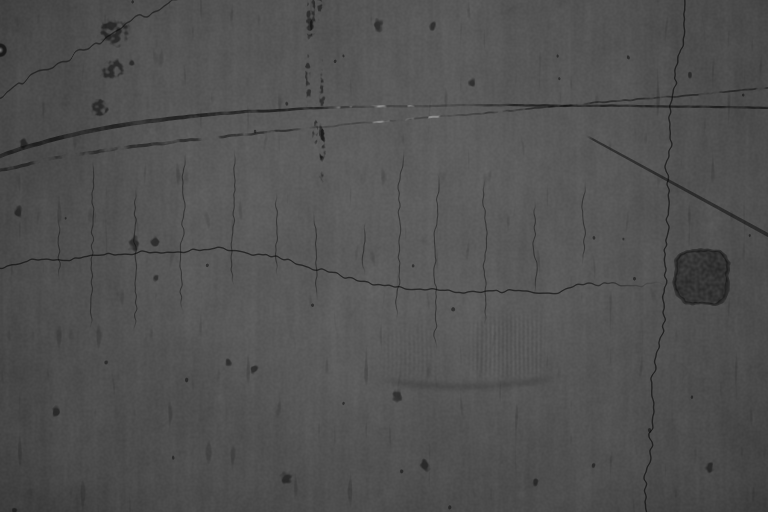
This texture is drawn by a WebGL 2 fragment shader. Its source:

```glsl
#version 300 es
precision highp float;
// Worn dark concrete: vignetted grey ground with clouds, vertical stains and grain,
// crossed by two long scuffed arcs, jagged cracks, hairlines, pits and a rough hole.
// Lines are distances to wobbling curves; scattered marks come from hashed loops.
uniform vec2 u_resolution;
out vec4 fragColor;

float hash(vec2 p) {
  vec3 q = fract(vec3(p.xyx) * 0.1031);
  q += dot(q, q.yzx + 33.33);
  return fract((q.x + q.y) * q.z);
}

vec2 gradient(vec2 cell) {
  float a = 6.2832 * hash(cell + 17.0);
  return vec2(cos(a), sin(a));
}

float noise(vec2 p) {
  vec2 i = floor(p), f = p - i, e = vec2(1, 0);
  vec2 u = f * f * f * (f * (f * 6.0 - 15.0) + 10.0);
  float low = mix(dot(gradient(i), f), dot(gradient(i + e), f - e), u.x);
  float high = mix(dot(gradient(i + e.yx), f - e.yx), dot(gradient(i + 1.0), f - 1.0), u.x);
  return mix(low, high, u.y);
}

float fbm(vec2 p) {
  float sum = 0.0, amp = 1.0;
  for (int i = 0; i < 4; i++) {
    sum += amp * noise(p);
    p = mat2(1.6, 1.2, -1.2, 1.6) * p + 7.3;
    amp *= 0.55;
  }
  return sum;
}

// Antialiased coverage of a line with half width w at distance d
float stroke(float d, float w) {
  float px = 1.0 / u_resolution.y;
  return clamp((w - abs(d)) / px + 0.5, 0.0, 1.0) * min(1.0, 2.0 * w / px);
}

float span(float a, float b, float soft, float x) {
  return smoothstep(a - soft, a + soft, x) * (1.0 - smoothstep(b - soft, b + soft, x));
}

float jag(float t, float seed) {
  return 0.008 * noise(vec2(t * 17.0, seed + 0.5)) + 0.006 * noise(vec2(t * 60.0, seed + 9.5));
}

void main() {
  vec2 p = gl_FragCoord.xy / u_resolution.y;
  float x = p.x, y = p.y;
  float rough = noise(p * 90.0), patchy = fbm(p * 24.0);

  // Ground: vignette, clouds, stains, grain
  vec2 q = (p - vec2(0.78, 0.6)) * vec2(0.85, 1.0);
  float c = 0.36 - 0.17 * dot(q, q);
  c += 0.022 * fbm(p * 4.0) + 0.010 * patchy;
  c += 0.016 * noise(p * vec2(42.0, 3.0)) + 0.012 * noise(p * vec2(110.0, 9.0));
  c += 0.020 * noise(p * 175.0) + 0.010 * rough;
  c *= 1.0 - 0.16 * smoothstep(0.38, 0.6, noise(p * vec2(65.0, 13.0) + 40.0));
  c += 0.025 * smoothstep(0.25, 0.6, noise(vec2(x + y, 4.0 * (x - y)) * 7.0)) * patchy;

  // Ribbed prints and the faint smear below them
  float ribs = sin(x * 760.0 + 2.0 * noise(p * 12.0));
  float prints = span(0.92, 1.06, 0.012, x) * span(0.265, 0.38, 0.025, y)
               + 0.6 * span(0.75, 0.85, 0.02, x) * span(0.26, 0.36, 0.03, y);
  c += prints * (0.015 * ribs - 0.008);
  float smear = y - 0.245 - 0.5 * pow(x - 0.9, 2.0);
  c *= 1.0 - 0.13 * span(0.76, 1.07, 0.03, x) * exp(-pow(smear / 0.008, 2.0));

  // Two long scuffed arcs, with pale chips near the middle
  float upper = y - (0.815 - 0.12 * exp(-3.2 * x) - 0.016 * x) - 0.15 * jag(x, 1.0);
  float lower = y - (0.70 + 0.085 * x - 0.032 * exp(-5.0 * x)) - 0.3 * jag(x, 2.0);
  float wear = smoothstep(-0.5, 0.3, patchy);
  float thick = mix(0.0042, 0.0022, smoothstep(0.2, 0.7, x));
  c *= 1.0 - 0.58 * stroke(upper, thick) * (0.55 + 0.45 * wear) * (1.0 - 0.6 * span(0.66, 0.95, 0.04, x));
  c *= 1.0 - 0.45 * stroke(lower, thick * 0.8) * wear * (1.0 - 0.5 * span(0.6, 0.95, 0.04, x));
  float chips = stroke(upper, 0.0022) * span(0.66, 0.83, 0.01, x)
              + 0.8 * stroke(lower, 0.002) * span(0.69, 0.87, 0.01, x);
  c = mix(c, 0.62, chips * smoothstep(-0.1, 0.25, noise(vec2(x * 45.0, 3.5)) + 0.3 * rough));

  // Straight diagonal scrape, broadening to the right
  vec2 along = normalize(vec2(0.357, -0.195)), rel = p - vec2(1.143, 0.736);
  float run = dot(rel, along);
  c *= 1.0 - 0.45 * stroke(rel.x * along.y - rel.y * along.x, 0.002 + 0.004 * run) * smoothstep(0.0, 0.02, run);

  // Main cracks: across, down the right, and over the upper left corner
  float across = y - (0.515 - 0.085 * smoothstep(0.42, 0.85, x) - 0.038 * exp(-6.0 * x)
               + 0.015 * smoothstep(1.05, 1.15, x)) - jag(x, 3.0);
  float down = x - (1.262 + 0.05 * y + 0.018 * smoothstep(0.8, 1.0, y)
             + 0.012 * smoothstep(0.3, 0.36, y)) - 1.3 * jag(y, 4.0);
  float corner = (y - 0.81 - 0.56 * x) * 0.87 - 1.5 * jag(x, 5.0);
  c *= 1.0 - 0.55 * stroke(across, 0.0014) * (1.0 - smoothstep(1.1, 1.34, x));
  c *= 1.0 - 0.55 * stroke(down, 0.0014);
  c *= 1.0 - 0.45 * stroke(corner, 0.0014) * (1.0 - smoothstep(0.33, 0.36, x));

  // Upright hairlines, and broken dark scratches near the top
  for (float i = 0.0; i < 13.0; i++) {
    float h = hash(vec2(i, 3.0)), k = hash(vec2(i, 8.0));
    float d = x - 0.085 - 0.085 * i - 0.04 * h - 0.06 * (k - 0.5) * (y - 0.5) - 0.8 * jag(y, 20.0 + i);
    c *= 1.0 - 0.38 * stroke(d, 0.0011) * span(0.32 + 0.2 * h, 0.54 + 0.16 * k, 0.02, y);
    vec2 s = p - vec2(0.59 + 0.05 * h, 0.68 + 0.34 * k);
    float mark = 1.0 - smoothstep(0.5, 1.1, length(s / vec2(0.005, 0.045)) + 1.2 * patchy);
    c *= 1.0 - 0.45 * mark * smoothstep(-0.25, 0.2, rough) * step(i, 7.0);
  }

  // Pits and small stains
  for (float i = 0.0; i < 46.0; i++) {
    vec2 at = vec2(1.5 * hash(vec2(i, 51.0)), hash(vec2(i, 77.0)));
    float size = 0.0025 + 0.009 * pow(hash(vec2(i, 93.0)), 4.0);
    float d = length((p - at) * vec2(1.0, 0.75)) / size + 0.8 * rough;
    c *= 1.0 - 0.45 * (1.0 - smoothstep(0.5, 1.3, d));
  }

  // Speckled blotches at the upper left
  for (float i = 0.0; i < 3.0; i++) {
    vec2 at = vec2(0.222 + 0.018 * i - 0.016 * i * i, 0.94 - 0.075 * i);
    float d = length(p - at) / (0.03 - 0.006 * i) + 0.5 * patchy;
    c *= 1.0 - 0.48 * (1.0 - smoothstep(0.7, 1.05, d)) * smoothstep(-0.4, 0.2, rough);
  }

  // Rough squarish hole with a darker rim
  vec2 r = abs(p - vec2(1.371, 0.459));
  float hole = pow(dot(r * r * r, r), 0.25) - 0.051 + 0.006 * noise(p * 28.0) + 0.003 * rough;
  float inside = 1.0 - smoothstep(-0.002, 0.002, hole);
  c = mix(c, 0.205 + 0.07 * noise(p * 130.0) + 0.03 * patchy, inside);
  c *= 1.0 - 0.35 * stroke(hole, 0.003);

  // Round stud on the left edge
  float stud = length(p - vec2(0.0, 0.902));
  c = mix(c, 0.1 + 0.35 * smoothstep(0.008, 0.0, stud), 1.0 - smoothstep(0.011, 0.015, stud));

  fragColor = vec4(vec3(clamp(c, 0.0, 1.0)), 1.0);
}
```
